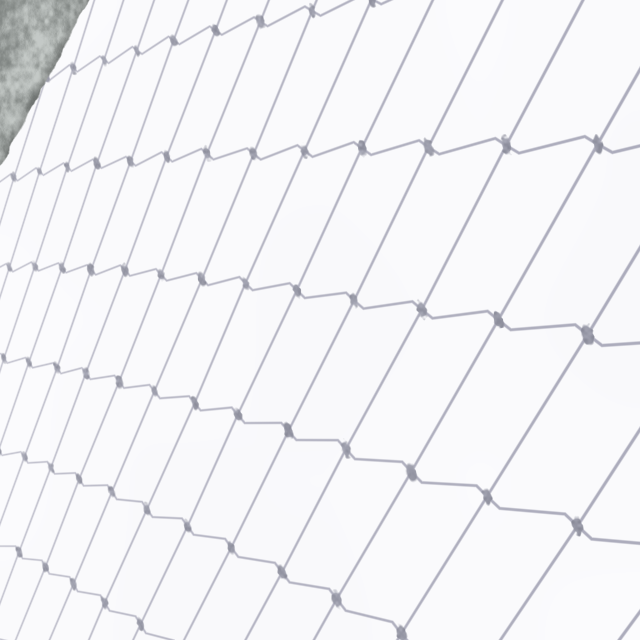
Give the GLSL for this pattern, as a WebGL 2 fragment shader.

```glsl
#version 300 es
precision highp float;

uniform vec2 u_resolution;
out vec4 outColor;

// Colours
const vec3 SKY = vec3(0.984, 0.984, 0.992);
const vec3 CORD = vec3(0.66, 0.66, 0.725);
const vec3 KNOT = vec3(0.57, 0.575, 0.63);
const vec3 STONE_DARK = vec3(0.50, 0.52, 0.51);
const vec3 STONE_LIGHT = vec3(0.77, 0.79, 0.78);

// Net layout: x to the right, y down from the top, canvas = 1
const vec2 ORIGIN = vec2(0.0234, 0.276);       // knot (0, 0)
const vec2 COLUMN_STEP = vec2(0.0366, -0.0137);
const vec2 ROW_STEP = vec2(-0.0081, 0.142);
const float ROW_SPREAD = 0.00046;              // extra row height per column
const float PERSPECTIVE = 0.042;
const float BOW = 0.0169;
const float BOW_COLUMNS = 12.0;

// Cord and knot sizes before perspective
const float CORD_RADIUS = 0.00118;
const vec2 KNOT_RADII = vec2(0.0040, 0.0076);
const float KNOT_TILT = 0.28;
const float CORD_DROP = 0.0066;
const float CORD_BEND = 0.14;
const float JITTER = 0.0014;
const float BLUR = 0.0016;

// Stone corner
const vec2 STONE_TOP = vec2(0.139, 0.0);
const vec2 STONE_NORMAL = vec2(0.883, 0.469);

float hash(vec2 p) {
    return fract(sin(dot(p, vec2(127.1, 311.7))) * 43758.545);
}

float noise(vec2 p) {
    vec2 i = floor(p), f = fract(p);
    f = f * f * (3.0 - 2.0 * f);
    return mix(mix(hash(i), hash(i + vec2(1, 0)), f.x),
               mix(hash(i + vec2(0, 1)), hash(i + vec2(1, 1)), f.x), f.y);
}

float fbm(vec2 p) {
    float sum = 0.0, gain = 0.5;
    for (int k = 0; k < 4; k++) {
        sum += gain * noise(p);
        p = p * 2.03 + 7.1;
        gain *= 0.5;
    }
    return sum / 0.9375;
}

float depth(float column) { return max(1.0 - PERSPECTIVE * column, 0.1); }

float bow(float column) {
    float t = column / BOW_COLUMNS;
    return BOW * 4.0 * t * (1.0 - t);
}

// Net coordinates to canvas, with a little irregularity
vec2 knotPosition(vec2 id) {
    vec2 p = ORIGIN + COLUMN_STEP * id.x + ROW_STEP * id.y;
    p.y += ROW_SPREAD * id.x * id.y;
    p += JITTER * (vec2(hash(id), hash(id + 31.7)) - 0.5) * 2.0;
    return p / depth(id.x) - vec2(0.0, bow(id.x));
}

// Canvas to net coordinates by fixed-point iteration
vec2 netCoordinates(vec2 p) {
    vec2 id = vec2(0.0, 1.5);
    for (int k = 0; k < 4; k++) {
        id.x = (p.x - ORIGIN.x - ROW_STEP.x * id.y) / (COLUMN_STEP.x + PERSPECTIVE * p.x);
        float y = (p.y + bow(id.x)) * depth(id.x);
        id.y = (y - ORIGIN.y - COLUMN_STEP.y * id.x) / (ROW_STEP.y + ROW_SPREAD * id.x);
    }
    return id;
}

float segment(vec2 p, vec2 a, vec2 b) {
    vec2 ab = b - a;
    return length(p - a - ab * clamp(dot(p - a, ab) / dot(ab, ab), 0.0, 1.0));
}

float knotDistance(vec2 q, vec2 radii) {
    float c = cos(KNOT_TILT), s = sin(KNOT_TILT);
    q = vec2(c * q.x - s * q.y, s * q.x + c * q.y);
    return (length(q / radii) - 1.0) * radii.x;
}

void main() {
    vec2 p = gl_FragCoord.xy / u_resolution;
    p.y = 1.0 - p.y;
    float soft = max(BLUR, 0.75 / u_resolution.y);
    vec2 net = netCoordinates(p);
    vec2 nearest = floor(net + 0.5);
    float cord = 1.0, knot = 1.0;

    for (int dy = -1; dy <= 1; dy++) {
        for (int dx = -1; dx <= 1; dx++) {
            vec2 id = nearest + vec2(dx, dy);
            vec2 here = knotPosition(id);
            vec2 right = knotPosition(id + vec2(1, 0));
            // Long slanted cord
            cord = min(cord, segment(p, here, knotPosition(id + vec2(-1, 1))));
            // Short cord: leaves under one knot, enters over the next
            vec2 drop = vec2(0.0, CORD_DROP / depth(id.x));
            vec2 a = mix(here, right, CORD_BEND) + drop;
            vec2 b = mix(right, here, CORD_BEND) - drop;
            cord = min(cord, min(segment(p, a, b), min(segment(p, here, a), segment(p, b, right))));
            vec2 radii = KNOT_RADII * mix(0.85, 1.12, hash(id + 5.3)) / depth(id.x);
            knot = min(knot, knotDistance(p - here, radii));
        }
    }

    // Cords fade with distance; knots are lumpy
    float scale = 1.0 / depth(net.x);
    float nearness = clamp(net.x / BOW_COLUMNS, 0.0, 1.0);
    float grain = noise(p * 190.0);
    float cordMask = 1.0 - smoothstep(-soft, soft, cord - CORD_RADIUS * scale);
    knot += (grain - 0.5) * 0.002 * scale;
    float knotMask = 1.0 - smoothstep(-soft, soft, knot);
    vec3 color = SKY - 0.008 * noise(p * 4.0);
    color = mix(color, CORD, cordMask * mix(0.68, 0.95, nearness));
    color = mix(color, KNOT + 0.12 * (grain - 0.4), knotMask * mix(0.8, 0.95, nearness));

    // Rough stone in the upper left corner
    float edge = dot(p - STONE_TOP, STONE_NORMAL) + 0.008 * (fbm(p * 45.0) - 0.5);
    float mottle = 0.6 * fbm(p * 32.0) + 0.4 * fbm(p * vec2(150.0, 90.0));
    vec3 stone = mix(STONE_DARK, STONE_LIGHT, smoothstep(0.2, 0.75, mottle));
    stone *= 1.0 - 0.18 * smoothstep(-0.016, 0.0, edge);
    color = mix(color, stone, 1.0 - smoothstep(-soft, soft, edge));

    outColor = vec4(color, 1.0);
}
```
